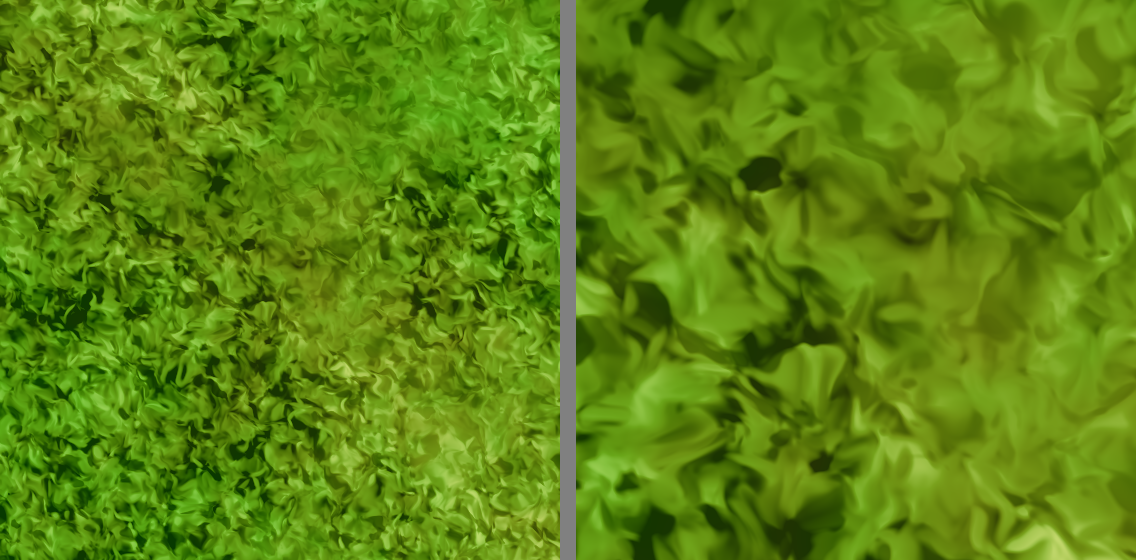
Left, the full canvas; right, a detail of the centre.
This texture is drawn by a WebGL 2 fragment shader. Its source:

```glsl
#version 300 es
precision highp float;

// A soft-focus lawn seen from above: dense layers of short, ragged blades and
// irregular hollows are painted over mottled ground as one tone value. The tone
// picks a green from a ramp; broad patches shift it between olive and fresh green.

uniform vec2 u_resolution;
out vec4 outColor;

const vec3 GREENS[6] = vec3[6](
    vec3(0.08, 0.21, 0.00), vec3(0.20, 0.37, 0.00), vec3(0.30, 0.48, 0.02),
    vec3(0.38, 0.58, 0.06), vec3(0.42, 0.65, 0.10), vec3(0.53, 0.75, 0.24));
const vec3 GLINT = vec3(0.50, 0.32, 0.50);         // added above the brightest tone
const vec3 OLIVE_SHIFT = vec3(0.09, -0.02, 0.02);  // hue change per unit of warmth

const float MEAN_TONE = 0.58;
const float TONE_LIFT = 0.05;
const float CONTRAST = 1.22;
const float GROUND_TONE = 0.50;
const float GROUND_RELIEF = 1.50;
const float CLUMP_RELIEF = 0.40;
const float PATCH_RELIEF = 0.50;
const float BLADE_OPACITY = 0.85;
const float EDGE_START = 0.30;      // where a blade begins to fade, 1 is its rim
const float ANGLE_SPREAD = 2.5;
const vec2 BLADE_SIZE = vec2(0.80, 0.27);   // half length and width, in cells
const vec2 BLADE_TONES = vec2(0.30, 1.04);
const float HOLLOW_TONE = 0.06;
const vec2 HOLLOW_EDGE = vec2(0.59, 0.73);

float hash(vec2 p) {
    return fract(sin(dot(p, vec2(127.1, 311.7))) * 43758.5453);
}

float noise(vec2 p) {
    vec2 i = floor(p);
    vec2 f = fract(p);
    f = f * f * (3.0 - 2.0 * f);
    float low = mix(hash(i), hash(i + vec2(1.0, 0.0)), f.x);
    float high = mix(hash(i + vec2(0.0, 1.0)), hash(i + 1.0), f.x);
    return mix(low, high, f.y);
}

float fbm(vec2 p) {
    float sum = 0.0;
    float weight = 0.5;
    for (int i = 0; i < 3; i++) {
        sum += weight * noise(p);
        p = mat2(1.6, 1.2, -1.2, 1.6) * p + 7.3;
        weight *= 0.5;
    }
    return sum / 0.875;
}

vec2 warp(vec2 uv, float frequency, float amount) {
    vec2 p = uv * frequency;
    return uv + amount * (vec2(noise(p), noise(p + 31.0)) - 0.5);
}

// Paints one curved, tapered blade per grid cell over the given tone.
float paintBlades(float tone, vec2 uv, float cells, float seed, float density) {
    vec2 p = uv * cells + seed;
    vec2 home = floor(p);
    for (int j = -1; j <= 1; j++) {
        for (int i = -1; i <= 1; i++) {
            vec2 cell = home + vec2(i, j);
            vec2 key = cell + seed * 3.7;
            if (hash(key + 41.3) > density) continue;
            vec2 center = cell + vec2(hash(key), hash(key + 17.9));

            // Upright below, leaning flatter towards the top.
            float angle = mix(1.7, 2.7, uv.y) + ANGLE_SPREAD * (hash(key + 5.1) - 0.5);
            float c = cos(angle);
            float s = sin(angle);
            vec2 q = mat2(c, -s, s, c) * (p - center);
            q.y += (hash(key + 9.4) - 0.5) * 0.7 * q.x * q.x;

            float along = q.x / (BLADE_SIZE.x * mix(0.6, 1.0, hash(key + 29.2)));
            float taper = mix(1.2, 0.6, clamp(along * 0.5 + 0.5, 0.0, 1.0));
            float across = q.y / (BLADE_SIZE.y * taper);
            float cover = 1.0 - smoothstep(EDGE_START, 1.0, length(vec2(along, across)));

            float bladeTone = mix(BLADE_TONES.x, BLADE_TONES.y, hash(key + 63.8));
            bladeTone += 0.14 * clamp(across, -1.0, 1.0);
            tone = mix(tone, bladeTone, cover * BLADE_OPACITY);
        }
    }
    return tone;
}

// Sinks ragged gaps, wider than tall, into the tone.
float paintHollows(float tone, vec2 uv, float frequency, float strength) {
    vec2 p = mat2(0.8, 0.55, -0.35, 1.0) * uv * frequency;
    float depth = smoothstep(HOLLOW_EDGE.x, HOLLOW_EDGE.y, fbm(p));
    return mix(tone, HOLLOW_TONE, depth * strength);
}

vec3 grassColor(float tone) {
    vec3 color = GREENS[0];
    for (int i = 1; i < 6; i++) {
        color = mix(color, GREENS[i], clamp(tone * 5.0 - float(i - 1), 0.0, 1.0));
    }
    return color + max(tone - 1.0, 0.0) * GLINT;
}

void main() {
    vec2 uv = gl_FragCoord.xy / min(u_resolution.x, u_resolution.y);
    vec2 ragged = warp(warp(uv, 19.0, 0.018), 55.0, 0.012);

    // Mottled ground, then blades with hollows between them
    float tone = GROUND_TONE + GROUND_RELIEF * (fbm(ragged * 42.0) - 0.5);
    tone = paintBlades(tone, ragged, 23.0, 3.0, 1.0);
    tone = paintBlades(tone, ragged, 29.0, 11.0, 1.0);
    tone = paintHollows(tone, ragged + 3.1, 36.0, 0.85);
    tone = paintBlades(tone, ragged, 32.0, 23.0, 0.85);
    tone = paintBlades(tone, ragged, 40.0, 53.0, 0.6);
    tone = paintHollows(tone, ragged + 8.7, 46.0, 0.6);

    // Calm stretches, clumps and shaded patches
    float calm = smoothstep(0.48, 0.78, fbm(uv * 5.0 + 12.0) + 0.16 * (uv.y - 0.5));
    tone = MEAN_TONE + (tone - MEAN_TONE) * CONTRAST * mix(1.0, 0.5, calm) + TONE_LIFT;
    tone += CLUMP_RELIEF * (fbm(uv * 13.0 + 25.0) - 0.5);
    tone += PATCH_RELIEF * (fbm(uv * 4.5 + 40.0) - 0.5) + 0.12 * (uv.x - 0.5);

    // Olive band falling to the right, fresh green beside it
    float bandDistance = abs(dot(uv, vec2(0.68, 0.73)) - 0.76);
    float warmth = 0.45 - 0.8 * smoothstep(0.05, 0.42, bandDistance);
    warmth += 0.8 * (fbm(uv * 4.0 + 70.0) - 0.5) + 0.7 * (noise(ragged * 28.0) - 0.5);

    vec3 color = grassColor(tone) + warmth * OLIVE_SHIFT;
    outColor = vec4(clamp(color, 0.0, 1.0), 1.0);
}
```
